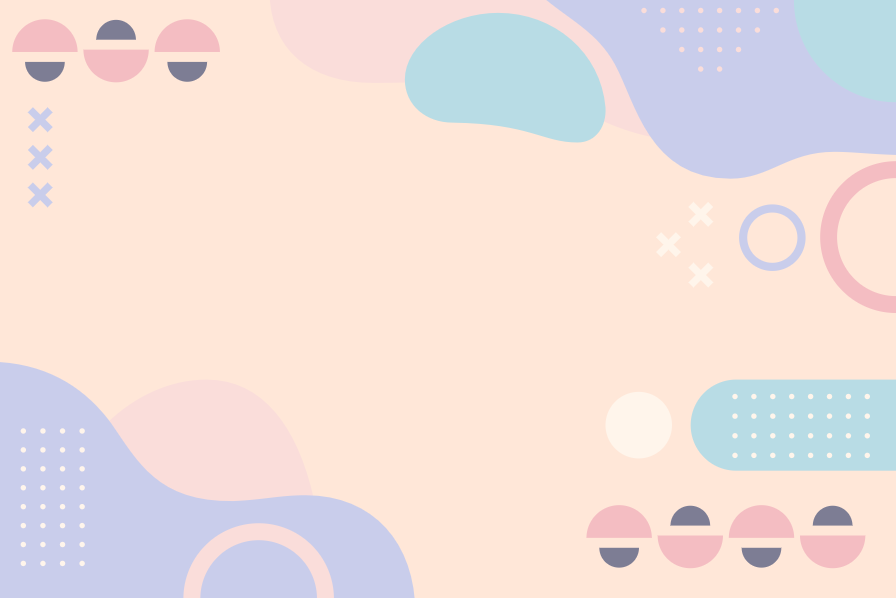
Write a Shadertoy shader that draws this background.

```glsl
// Flat pastel backdrop: wavy blobs in the corners, rings, a pill, dot grids,
// crosses and rows of split discs on cream. Blobs are closed Bezier paths turned
// into signed distances; the rest are simple distance functions, often repeated.

const vec3 CREAM = vec3(1.0, 0.906, 0.847);
const vec3 IVORY = vec3(1.0, 0.96, 0.92);
const vec3 LAVENDER = vec3(0.79, 0.805, 0.92);
const vec3 AQUA = vec3(0.72, 0.863, 0.898);
const vec3 ROSE = vec3(0.957, 0.74, 0.76);
const vec3 BLUSH = vec3(0.98, 0.867, 0.855);
const vec3 SLATE = vec3(0.49, 0.49, 0.58);

// A path keeps the query point, the pen, the squared distance and the side.
struct Path { vec2 p, pen; float dist2, side; };

Path moveTo(vec2 p, vec2 start) { return Path(p, start, 1e9, 1.0); }

void lineTo(inout Path path, vec2 b) {
    vec2 e = path.pen - b, w = path.p - b;
    vec2 gap = w - e * clamp(dot(w, e) / max(dot(e, e), 1e-6), 0.0, 1.0);
    path.dist2 = min(path.dist2, dot(gap, gap));
    bvec3 crossing = bvec3(path.p.y >= b.y, path.p.y < path.pen.y, e.x * w.y > e.y * w.x);
    if (all(crossing) || all(not(crossing))) path.side = -path.side;
    path.pen = b;
}

void curveTo(inout Path path, vec2 b, vec2 c, vec2 d) {
    vec2 a = path.pen;
    for (int i = 1; i <= 16; i++) {
        float t = float(i) / 16.0;
        vec2 ab = mix(a, b, t), bc = mix(b, c, t), cd = mix(c, d, t);
        lineTo(path, mix(mix(ab, bc, t), mix(bc, cd, t), t));
    }
}

float pathDistance(Path path) { return path.side * sqrt(path.dist2); }

float disc(vec2 p, float r) { return length(p) - r; }

float ring(vec2 p, float inner, float outer) {
    return abs(length(p) - 0.5 * (inner + outer)) - 0.5 * (outer - inner);
}

// Nearest dot of a grid whose cells run from first to last.
float dots(vec2 p, vec2 pitch, vec2 first, vec2 last) {
    return disc(p - pitch * clamp(round(p / pitch), first, last), 2.3);
}

float saltire(vec2 p) {
    p = abs(vec2(p.x + p.y, p.x - p.y)) * 0.7071;
    return max(max(p.x, p.y) - 12.0, min(p.x, p.y) - 3.1);
}

void paint(inout vec3 color, vec3 ink, float d, float unit) {
    color = mix(color, ink, clamp(0.5 - d / unit, 0.0, 1.0));
}

// A row of domes over bowls, every second one turned upside down.
void splitDiscs(inout vec3 color, vec2 p, float count, float unit) {
    float i = clamp(round(p.x / 61.0), 0.0, count - 1.0);
    p.x -= 61.0 * i;
    if (mod(i, 2.0) > 0.5) p.y = -p.y;
    paint(color, ROSE, max(disc(p - vec2(0, 1), 28.0), p.y - 1.0), unit);
    paint(color, SLATE, max(disc(p - vec2(0, 9.5), 17.0), 9.5 - p.y), unit);
}

void mainImage(out vec4 fragColor, in vec2 fragCoord) {
    // The canvas is 768 by 512 design units, measured from the top left.
    vec2 uv = fragCoord / iResolution.xy;
    vec2 p = vec2(uv.x, 1.0 - uv.y) * vec2(768, 512);
    float unit = 512.0 / iResolution.y;
    vec3 color = CREAM;

    // Top: blush drape, aqua bean, lavender wave and corner disc
    Path drape = moveTo(p, vec2(231, -8));
    curveTo(drape, vec2(231, 42), vec2(265, 71), vec2(320, 71));
    curveTo(drape, vec2(400, 71), vec2(440, 62), vec2(480, 85));
    curveTo(drape, vec2(510, 101), vec2(535, 115), vec2(575, 120));
    lineTo(drape, vec2(600, -8));
    lineTo(drape, vec2(231, -8));
    paint(color, BLUSH, pathDistance(drape), unit);

    Path bean = moveTo(p, vec2(427, 11));
    curveTo(bean, vec2(385, 11), vec2(347, 38), vec2(347, 68));
    curveTo(bean, vec2(347, 90), vec2(365, 105), vec2(388, 105));
    curveTo(bean, vec2(455, 106), vec2(465, 122), vec2(495, 122));
    curveTo(bean, vec2(511, 122), vec2(520, 108), vec2(519, 92));
    curveTo(bean, vec2(515, 45), vec2(475, 11), vec2(427, 11));
    paint(color, AQUA, pathDistance(bean), unit);

    Path wave = moveTo(p, vec2(442, -20));
    lineTo(wave, vec2(467, -1));
    curveTo(wave, vec2(490, 18), vec2(512, 28), vec2(527, 55));
    curveTo(wave, vec2(545, 88), vec2(556, 153), vec2(626, 153));
    curveTo(wave, vec2(660, 153), vec2(675, 130), vec2(715, 130));
    curveTo(wave, vec2(735, 130), vec2(750, 133), vec2(790, 133));
    lineTo(wave, vec2(790, -20));
    lineTo(wave, vec2(442, -20));
    paint(color, LAVENDER, pathDistance(wave), unit);
    paint(color, AQUA, disc(p - vec2(768, 0), 87.5), unit);
    float row = clamp(round((p.y - 9.0) / 16.7), 0.0, 3.0);
    paint(color, BLUSH, dots(p - vec2(552, 9), vec2(16.2, 16.7), vec2(row), vec2(7.0 - row, row)), unit);

    // Bottom left: blush hill, lavender wave, half ring and dots
    Path hill = moveTo(p, vec2(93, 361));
    curveTo(hill, vec2(115, 340), vec2(145, 325), vec2(177, 325));
    curveTo(hill, vec2(225, 325), vec2(255, 365), vec2(269, 427));
    lineTo(hill, vec2(150, 470));
    lineTo(hill, vec2(93, 361));
    paint(color, BLUSH, pathDistance(hill), unit);

    Path shore = moveTo(p, vec2(-20, 309));
    lineTo(shore, vec2(0, 310));
    curveTo(shore, vec2(45, 313), vec2(75, 335), vec2(95, 362));
    curveTo(shore, vec2(118, 395), vec2(135, 430), vec2(200, 429));
    curveTo(shore, vec2(225, 428), vec2(240, 424), vec2(262, 424));
    curveTo(shore, vec2(320, 424), vec2(356, 465), vec2(356, 525));
    lineTo(shore, vec2(-20, 525));
    lineTo(shore, vec2(-20, 309));
    paint(color, LAVENDER, pathDistance(shore), unit);
    paint(color, BLUSH, ring(p - vec2(221.7, 512.5), 50.0, 64.5), unit);
    paint(color, IVORY, dots(p - vec2(20, 369), vec2(16.8, 16.2), vec2(0), vec2(3, 7)), unit);

    // Right: rings, disc and dotted pill
    paint(color, LAVENDER, ring(p - vec2(662, 203.5), 21.5, 28.5), unit);
    paint(color, ROSE, ring(p - vec2(768, 203), 50.5, 65.0), unit);
    paint(color, IVORY, disc(p - vec2(547.5, 364), 28.5), unit);
    paint(color, AQUA, disc(vec2(min(p.x - 631.0, 0.0), p.y - 364.0), 39.0), unit);
    paint(color, IVORY, dots(p - vec2(630, 339.5), vec2(16.2, 16.8), vec2(0), vec2(7, 3)), unit);

    // Crosses: a lavender column and an ivory chevron
    float step3 = clamp(round((p.y - 102.5) / 32.2), 0.0, 2.0);
    paint(color, LAVENDER, saltire(p - vec2(34.5, 102.5 + 32.2 * step3)), unit);
    for (float i = -1.0; i < 1.5; i++)
        paint(color, IVORY, saltire(p - vec2(573.0 + 27.7 * abs(i), 209.5 + 26.0 * i)), unit);

    splitDiscs(color, p - vec2(38.5, 43.5), 3.0, unit);
    splitDiscs(color, p - vec2(530.7, 459.5), 4.0, unit);
    fragColor = vec4(color, 1.0);
}
```
